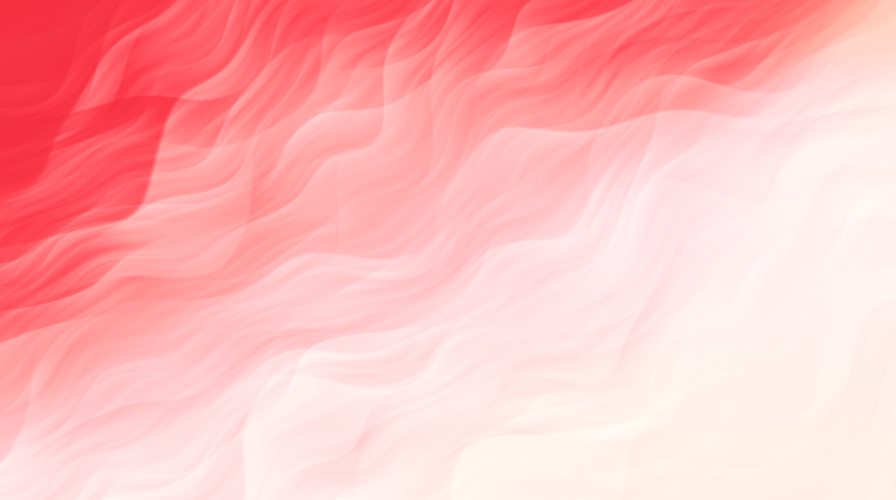
Write a Shadertoy shader that draws this background.

```glsl
// Silky diagonal wisps flowing from deep red at upper left to warm white at lower right.

const int   TONE_COUNT = 9;
const vec3  TONES[TONE_COUNT] = vec3[](
    vec3(1.00, 0.950, 0.935), vec3(1.00, 0.915, 0.915), vec3(1.00, 0.86, 0.87),
    vec3(1.00, 0.76, 0.77), vec3(1.00, 0.67, 0.67), vec3(1.00, 0.58, 0.58),
    vec3(1.00, 0.39, 0.42), vec3(0.99, 0.23, 0.29), vec3(0.96, 0.19, 0.25));
const vec3  CREAM = vec3(1.00, 0.93, 0.88);
const vec3  PEACH = vec3(1.00, 0.76, 0.65);
const vec3  LILAC = vec3(1.00, 0.91, 0.94);
const vec3  SHEEN = vec3(1.00, 0.90, 0.89);
const float TONE_START = -0.62;   // depth of the palest tone
const float TONE_STEP = 0.27;     // depth between neighbouring tones
const float RED_KNEE = 1.10;      // tone flattens above this depth
const float PALE_KNEE = -0.10;    // and below this one
const int   FOLD_LAYERS = 6;
const float FOLD_FREQUENCY = 5.0;
const float FOLD_DEPTH = 0.72;
const float SHEEN_STRENGTH = 0.34;
const float HAIR_DEPTH = 0.022;

float hash(float n) {
    return fract(sin(n * 127.1 + 3.7) * 4375.85);
}

// Soft elliptical glow, 1 at its centre.
float glow(vec2 uv, vec2 centre, vec2 radius) {
    vec2 d = (uv - centre) / radius;
    return exp(-dot(d, d));
}

// Height of the deep red border and of the pale border across the canvas.
float redEdge(float x) {
    return 0.36 + 0.50 * smoothstep(-0.02, 0.42, x) + 0.13 * x;
}

float paleEdge(float x) {
    return 0.08 + 0.68 * x + 0.22 * x * x * x * x;
}

// Coordinates along and across the curved current.
vec2 currentCoords(vec2 p) {
    float along = 0.85 * p.x + 0.50 * p.y;
    float across = p.y - p.x * (0.38 + 0.25 * p.y);
    across += 0.030 * sin(along * 7.0 + across * 5.0 + 0.6);
    across += 0.016 * sin(along * 14.0 - across * 9.0 + 2.1);
    across += 0.007 * sin(along * 27.0 + across * 17.0);
    return vec2(along, across);
}

// Overlapping folds: x is the signed tone shift, y the light on the crests.
vec2 folds(vec2 flow) {
    vec2 total = vec2(0.0);
    float frequency = FOLD_FREQUENCY;
    float weight = 1.0;
    for (int i = 0; i < FOLD_LAYERS; i++) {
        float layer = float(i);
        float meander = 0.60 * sin(flow.x * (4.0 + 1.9 * layer) + layer * 2.4)
                      + 0.30 * sin(flow.x * (9.0 + 2.9 * layer) + flow.y * 8.0);
        float s = flow.y * frequency + meander + layer * 0.37;
        float id = floor(s) + layer * 31.0;
        float f = s - floor(s);
        float edge = min(0.04 + 1.5 * fwidth(s), 0.6);
        float profile = f * (1.0 - smoothstep(1.0 - edge, 1.0, f));
        float phase = 6.2832 * hash(id);
        float presence = 0.5 + 0.5 * sin(flow.x * (6.0 + 2.0 * layer) + phase);
        float shade = hash(id + 9.3) - 0.54;
        total.x += weight * profile * presence * shade;
        total.y += weight * pow(profile, 3.0) * presence * hash(id + 4.1);
        frequency *= 1.7;
        weight *= 0.80;
    }
    return total;
}

vec3 toneRamp(float depth) {
    float k = (depth - TONE_START) / TONE_STEP;
    vec3 color = TONES[0];
    for (int i = 1; i < TONE_COUNT; i++) {
        color = mix(color, TONES[i], clamp(k - float(i) + 1.0, 0.0, 1.0));
    }
    return color;
}

void mainImage(out vec4 fragColor, in vec2 fragCoord) {
    vec2 uv = fragCoord / iResolution.xy;
    vec2 flow = currentCoords(fragCoord / iResolution.y);
    vec2 fold = folds(flow);

    // Broad tone: 0 on the pale border, 1 on the red border
    float pale = paleEdge(uv.x);
    float depth = (uv.y - pale) / max(redEdge(uv.x) - pale, 0.12);
    depth -= 0.75 * max(depth - RED_KNEE, 0.0);
    depth += 0.50 * max(PALE_KNEE - depth, 0.0);

    // Coral streak climbing to the upper right, pale pocket under the red
    float streak = (uv.y - 0.63 - 1.05 * (uv.x - 0.60)) / 0.055;
    depth += 0.36 * exp(-streak * streak)
           * smoothstep(0.50, 0.74, uv.x) * (1.0 - smoothstep(0.82, 1.0, uv.x));
    depth -= 0.20 * glow(uv, vec2(0.34, 0.77), vec2(0.14, 0.13));

    // Folds and fine hairs
    float hairs = sin(flow.y * 150.0 + 5.0 * sin(flow.x * 3.0))
                + sin(flow.y * 237.0 + 4.0 * sin(flow.x * 5.0 + 1.0));
    depth += FOLD_DEPTH * fold.x + HAIR_DEPTH * hairs;
    vec3 color = toneRamp(depth + 0.04);

    // Crest light, strongest in the pink middle
    float middle = smoothstep(-0.4, 0.3, depth) * (1.0 - smoothstep(0.75, 1.25, depth));
    color = mix(color, SHEEN, SHEEN_STRENGTH * fold.y * (0.12 + 0.88 * middle));

    // Local tints and faint shading
    color = mix(color, LILAC, 0.45 * glow(uv, vec2(0.75, 0.52), vec2(0.15, 0.14)));
    color = mix(color, CREAM, 0.65 * glow(uv, vec2(0.85, 0.03), vec2(0.38, 0.22)));
    color = mix(color, PEACH, 0.65 * glow(uv, vec2(0.98, 0.97), vec2(0.13, 0.12)));
    color *= 1.0 - vec3(0.01, 0.06, 0.06) * fold.x;
    fragColor = vec4(clamp(color, 0.0, 1.0), 1.0);
}
```
